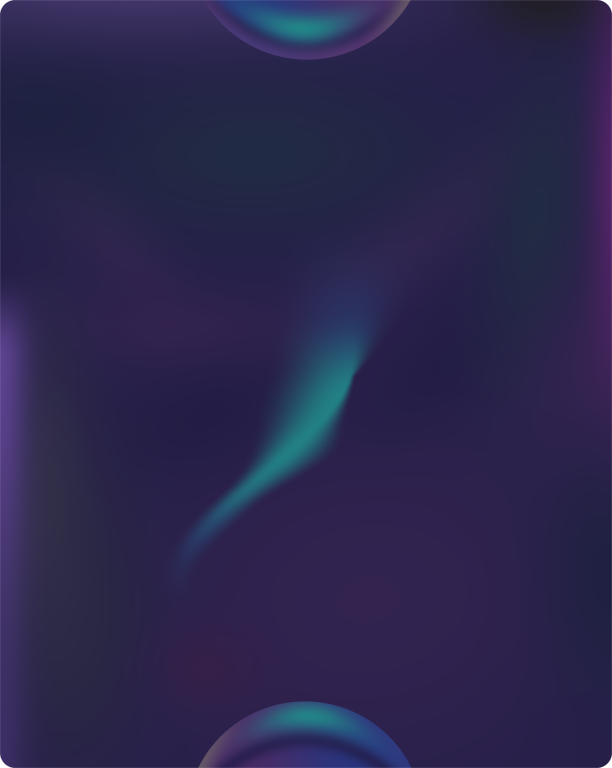
Reproduce this background procedurally as a WebGL 1 fragment shader.

```glsl
precision highp float;
// Dark violet gradient field with a teal feather of light and two glossy orbs.
// Soft rotated glows are layered for the field; the feather is a curved ridge
// with different falloffs on each side; both orbs share one shading function.
uniform vec2 u_resolution;

const vec2 FRAME = vec2(0.797, 1.0);
const vec3 INDIGO = vec3(0.145, 0.12, 0.285);
const vec3 NAVY = vec3(0.12, 0.13, 0.255);
const vec3 SLATE = vec3(0.13, 0.165, 0.265);
const vec3 PLUM = vec3(0.195, 0.138, 0.31);
const vec3 VIOLET = vec3(0.36, 0.26, 0.56);
const vec3 MAGENTA = vec3(0.35, 0.14, 0.42);
const vec3 BLUE = vec3(0.16, 0.24, 0.43);
const vec3 TEAL = vec3(0.13, 0.52, 0.53);

float bell(float x) {
  return exp(-x * x);
}

// Blends a tint through a soft rotated ellipse.
vec3 glow(vec3 base, vec3 tint, vec2 p, vec2 center, vec2 radius, float angle) {
  float c = cos(angle), s = sin(angle);
  vec2 d = p - center;
  vec2 q = vec2(c * d.x + s * d.y, c * d.y - s * d.x) / radius;
  return mix(base, tint, exp(-dot(q, q)));
}

vec3 field(vec2 p) {
  vec3 col = INDIGO;
  // Broad plum areas: lower body and the two arms of a wide V
  col = glow(col, PLUM, p, vec2(0.48, 0.22), vec2(0.32, 0.24), 0.15);
  col = glow(col, PLUM, p, vec2(0.25, 0.565), vec2(0.18, 0.06), -0.1);
  col = glow(col, PLUM, p, vec2(0.143, 0.69), vec2(0.17, 0.05), -0.85);
  col = glow(col, PLUM, p, vec2(0.54, 0.69), vec2(0.20, 0.055), 0.66);
  // Cool hollows
  col = glow(col, INDIGO * 0.95, p, vec2(0.27, 0.46), vec2(0.13, 0.07), 0.4);
  col = glow(col, INDIGO * 0.95, p, vec2(0.59, 0.53), vec2(0.13, 0.06), 0.6);
  col = glow(col, SLATE, p, vec2(0.33, 0.80), vec2(0.25, 0.11), 0.0);
  col = glow(col, NAVY, p, vec2(0.05, 0.86), vec2(0.12, 0.10), 0.0);
  col = glow(col, SLATE, p, vec2(0.70, 0.71), vec2(0.065, 0.20), -0.1);
  col = glow(col, NAVY, p, vec2(0.80, 0.27), vec2(0.09, 0.19), 0.0);
  // Upper haze and the shaded corner
  col = glow(col, vec3(0.27, 0.22, 0.42), p, vec2(0.18, 1.03), vec2(0.38, 0.08), 0.0);
  col = glow(col, vec3(0.13, 0.12, 0.15), p, vec2(0.71, 1.01), vec2(0.09, 0.06), 0.0);
  // Right rim
  col = glow(col, PLUM, p, vec2(0.77, 0.53), vec2(0.08, 0.14), -0.4);
  col = glow(col, MAGENTA, p, vec2(0.81, 0.76), vec2(0.038, 0.25), 0.0);
  // Left rim
  col = glow(col, vec3(0.16, 0.155, 0.26), p, vec2(0.10, 0.20), vec2(0.09, 0.20), 0.0);
  col = glow(col, vec3(0.19, 0.18, 0.28), p, vec2(0.06, 0.36), vec2(0.055, 0.20), 0.0);
  float rim = bell(p.x / 0.035) * (1.0 - smoothstep(0.53, 0.65, p.y));
  col = mix(col, VIOLET, rim * mix(0.4, 1.0, smoothstep(0.1, 0.55, p.y)));
  // Faint maroon warmth
  return glow(col, vec3(0.205, 0.125, 0.285), p, vec2(0.27, 0.13), vec2(0.06, 0.05), 0.0);
}

// A bright S-shaped ridge, fading left into haze and right to a crisp edge.
vec3 feather(vec3 base, vec2 p) {
  float ridge = mix(0.235, 0.458, smoothstep(0.24, 0.53, p.y));
  float leftWidth = mix(0.03, 0.11, smoothstep(0.36, 0.50, p.y));
  float taper = mix(0.012, 0.03, smoothstep(0.23, 0.33, p.y));
  taper *= 1.0 - smoothstep(0.40, 0.52, p.y);
  float rightWidth = 0.008 + taper + 0.028 * bell((p.y - 0.405) / 0.04);
  rightWidth += 0.80 * max(p.y - 0.51, 0.0);

  float x = p.x - ridge;
  float side = x < 0.0 ? smoothstep(-leftWidth, 0.0, x)
                       : 1.0 - smoothstep(0.0, rightWidth, x);
  float span = smoothstep(0.20, 0.36, p.y) * (1.0 - smoothstep(0.50, 0.72, p.y));
  float heat = smoothstep(0.26, 0.42, p.y) * (1.0 - smoothstep(0.48, 0.60, p.y));
  return mix(base, mix(BLUE, TEAL, heat), side * span * 0.95);
}

// Glossy orb in local units, with one lit and one dark curved band.
vec3 orb(vec3 base, vec2 q, float litHeight, float darkHeight, float rimGain) {
  float dist = length(q);
  float arc = q.y + 0.55 * q.x * q.x;
  vec3 col = mix(vec3(0.29, 0.17, 0.40), vec3(0.16, 0.21, 0.50),
                 smoothstep(-0.55, 0.45, q.x));
  col = mix(col, vec3(0.14, 0.11, 0.29), 0.8 * bell((arc - darkHeight) / 0.08));
  float lit = bell((arc - litHeight) / 0.12) * bell((q.x - 0.04) / 0.42);
  col = mix(col, TEAL, lit);
  float rim = smoothstep(0.82, 1.0, dist);
  col = mix(col, vec3(0.36, 0.24, 0.46), rim * rimGain);
  col = mix(col, vec3(0.42, 0.38, 0.40), rim * smoothstep(0.45, 0.9, -q.x) * 0.8);
  return mix(base, col, 1.0 - smoothstep(0.992, 1.004, dist));
}

float roundedFrame(vec2 p, float radius) {
  vec2 d = abs(p - 0.5 * FRAME) - 0.5 * FRAME + radius;
  return length(max(d, 0.0)) - radius;
}

void main() {
  vec2 p = gl_FragCoord.xy / u_resolution * FRAME;
  vec3 col = feather(field(p), p);
  // The upper orb is the lower one turned half a circle
  col = orb(col, (vec2(0.400, 1.078) - p) / 0.156, 0.74, 0.89, 0.6);
  col = orb(col, (p - vec2(0.397, -0.068)) / 0.155, 0.88, 0.68, 0.12);
  float outside = smoothstep(-0.001, 0.001, roundedFrame(p, 0.02));
  gl_FragColor = vec4(mix(col, vec3(1.0), outside), 1.0);
}
```
